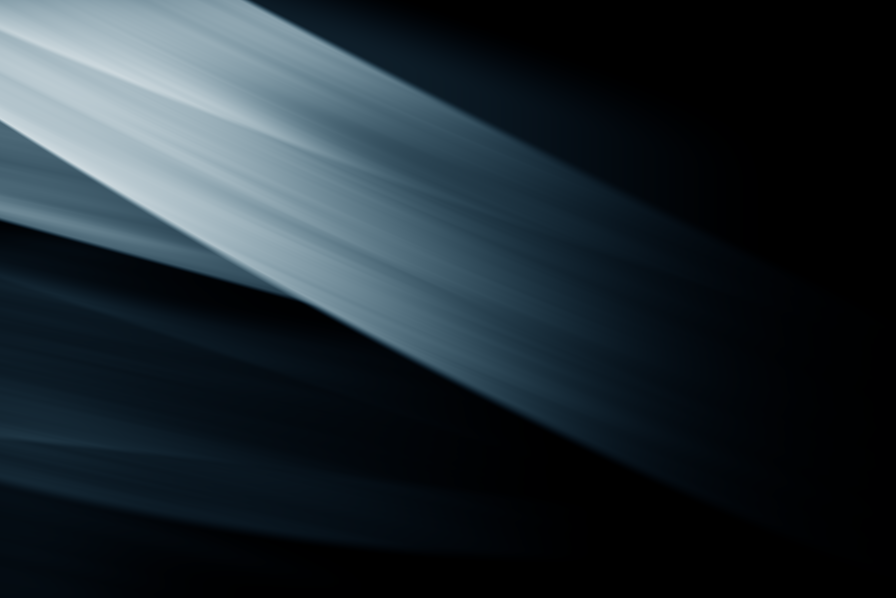
This background is drawn by a Shadertoy shader. Its source:

```glsl
// Soft, cold blue light beams fanning from the upper left into darkness.
#define BEAM_GAIN 0.80
#define BEAM_REACH 0.80
#define STREAK_FREQ 34.0
#define STREAK_DEPTH 0.22
#define EDGE_SOFT 0.006
#define TINT_POWER vec3(1.35, 1.0, 0.85)

float hash(vec2 p) {
    p = fract(p * vec2(0.1731, 0.3197));
    p += dot(p, p.yx + 27.3);
    return fract((p.x + p.y) * p.x * 7.31);
}

float noise(vec2 p) {
    vec2 cell = floor(p), f = fract(p);
    f = f * f * (3.0 - 2.0 * f);
    return mix(mix(hash(cell), hash(cell + vec2(1, 0)), f.x),
               mix(hash(cell + vec2(0, 1)), hash(cell + vec2(1, 1)), f.x), f.y);
}

// Layered noise stretched along the direction of the light.
float streaks(vec2 p) {
    float sum = 0.0, weight = 0.5;
    for (int i = 0; i < 4; i++) {
        sum += weight * noise(p);
        p = p * vec2(1.3, 2.1) + 17.0;
        weight *= 0.5;
    }
    return sum;
}

// 0 above a border, 1 below it; s is the signed depth.
float below(float s, float soft) { return smoothstep(-soft, soft, s); }

// Light that ends sharply at s = 0 and trails off upward.
float rim(float s, float trail) {
    return exp(min(s, 0.0) / trail) * (1.0 - below(s, EDGE_SOFT));
}

// Falloff along the beam.
float reach(float x, float range, float power) { return exp(-pow(x / range, power)); }

float mainBeam(float x, float y, float top, float bottom, float grain) {
    float inside = below(top, mix(0.004, 0.012, x)) * (1.0 - below(bottom, 0.005 + 0.008 * x));
    float light = BEAM_GAIN * reach(x, BEAM_REACH, 3.0);
    // Dim upper corner and shadowed pocket.
    light *= 1.0 - 0.20 * exp(-y / 0.05) * (1.0 - 0.4 * x);
    float across = y - 0.27 - 0.42 * (x - 0.68);
    light *= 1.0 - 0.32 * exp(-pow((x - 0.68) / 0.24, 2.0) - pow(across / 0.075, 2.0));
    // Inner folds.
    float fold = y - 0.05 - 0.41 * x + 0.04 * x * x;
    float fold2 = y - 0.12 - 0.49 * x;
    light *= 0.94 + 0.17 * rim(fold, 0.05) + 0.07 * rim(fold2, 0.07);
    // Glowing borders.
    light *= 1.0 + 0.14 * exp(-abs(bottom) / 0.025) + 0.22 * x * exp(-abs(top) / 0.018);
    return inside * light * (1.0 + STREAK_DEPTH * (grain - 0.47) * (0.5 + 1.6 * x));
}

float upperVeil(float x, float y, float top) {
    float border = y - 0.345 * (x - 0.52);
    float light = 0.12 * below(border, 0.06) * (1.0 - below(top, 0.01));
    return light * (1.0 - smoothstep(0.55, 1.3, x));
}

float sideBeam(float x, float y, float bottom, float grain) {
    float border = y - 0.367 - 0.27 * x;
    float light = mix(0.40, 0.22, smoothstep(0.0, 0.55, x));
    light += 0.12 * exp(-pow((border + 0.025) / 0.02, 2.0)) * (1.0 - 1.2 * x);
    return light * (0.8 + 0.4 * grain) * below(bottom, 0.006) * (1.0 - below(border, 0.005));
}

float lowerVeils(float x, float y, float bottom, float grain) {
    float floorEdge = y - 0.732 - 0.10 * x - 0.02 * x * x;
    float lastEdge = y - 0.805 - 0.25 * x + 0.12 * x * x;
    float haze = y - 0.455 - 0.25 * x + 0.10 * x * x;
    float fold = y - 0.465 - 0.34 * x;
    float fade = 1.0 - smoothstep(0.1, 0.95, x);
    // Wide haze with a diagonal fold.
    float light = 0.045 * reach(x, 0.22, 2.0) * below(y - 0.40, 0.03);
    light += 0.075 * fade * below(haze, 0.03) * (1.0 - below(floorEdge, 0.008));
    light += 0.035 * fade * rim(fold, 0.06);
    // Thin beam resting on the floor edge.
    light += 0.085 * reach(x, 0.42, 2.0) * rim(floorEdge, 0.035);
    // Last band and a faint wisp under it.
    float band = below(floorEdge, 0.008) * (1.0 - below(lastEdge, 0.012));
    light += band * 0.082 * (1.0 - smoothstep(0.35, 1.02, x));
    float wisp = y - 0.83 - 0.25 * x;
    light += 0.022 * exp(-pow(wisp / 0.025, 2.0)) * (1.0 - smoothstep(0.2, 0.65, x));
    return light * (0.65 + 0.7 * grain) * below(bottom, 0.01);
}

void mainImage(out vec4 fragColor, in vec2 fragCoord) {
    // x runs right, y runs down from the top; unit is the canvas height.
    float x = fragCoord.x / iResolution.y;
    float y = 1.0 - fragCoord.y / iResolution.y;

    // Signed depth under the two borders of the main beam.
    float top = y - 0.53 * (x - 0.41) + 0.01 * x * x * x;
    float bottom = y - 0.201 - 0.632 * x + 0.08 * x * x;

    float grain = streaks(vec2(x * 2.0, (y - 0.50 * x + 0.05 * x * x) * STREAK_FREQ));
    float flatGrain = streaks(vec2(x * 2.0 + 9.0, (y - 0.22 * x) * STREAK_FREQ));

    float light = mainBeam(x, y, top, bottom, grain);
    light += upperVeil(x, y, top);
    light += sideBeam(x, y, bottom, flatGrain);
    light += lowerVeils(x, y, bottom, flatGrain);

    vec3 color = pow(vec3(clamp(light, 0.0001, 1.0)), TINT_POWER);
    fragColor = vec4(color, 1.0);
}
```
